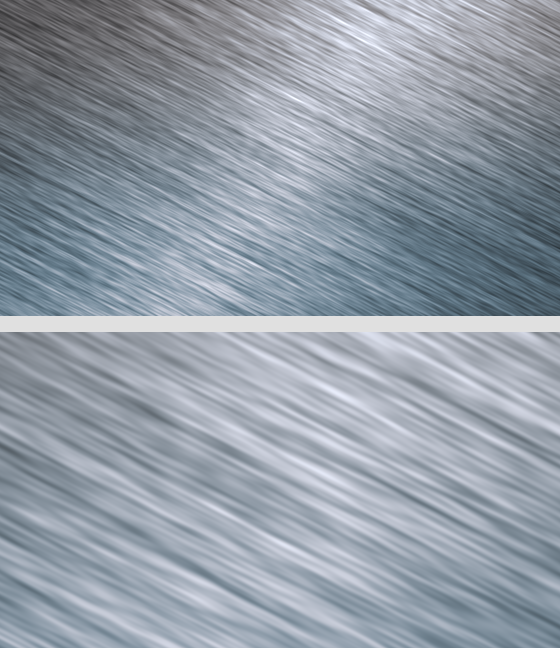
Top, the full canvas; bottom, a detail of the centre.
A Shadertoy shader for this texture:

```glsl
// Brushed steel: fine scratches running down to the right under a soft diagonal sheen.
// Stretched gradient noise at several scales makes the grain; two Gaussians of the
// distance from the sheen axis shape the light, and a vertical tint cools the base.

vec2 randomGradient(vec2 cell) {
    vec3 p = fract(cell.xyx * vec3(0.1031, 0.1030, 0.0973));
    p += dot(p, p.yzx + 33.33);
    float angle = 6.28318 * fract((p.x + p.y) * p.z);
    return vec2(cos(angle), sin(angle));
}

float gradientNoise(vec2 p) {
    vec2 cell = floor(p), f = fract(p);
    vec2 u = f * f * f * (f * (f * 6.0 - 15.0) + 10.0);
    vec2 right = vec2(1.0, 0.0), up = vec2(0.0, 1.0);
    float a = dot(randomGradient(cell), f);
    float b = dot(randomGradient(cell + right), f - right);
    float c = dot(randomGradient(cell + up), f - up);
    float d = dot(randomGradient(cell + 1.0), f - 1.0);
    return mix(mix(a, b, u.x), mix(c, d, u.x), u.y);
}

// One sheet of scratches, faded out where the pixels cannot resolve it
float scratches(vec2 p, float perLength, float perWidth, float skew) {
    float resolved = 1.0 - smoothstep(0.55, 1.1, perWidth / iResolution.y);
    vec2 q = vec2(p.x, p.y + p.x * skew) * vec2(perLength, perWidth);
    return resolved * gradientNoise(q + perWidth * 1.37);
}

// Long bands and lines, then short hairlines; slight skews break up the noise rows
float brushedGrain(vec2 p) {
    return 0.055 * scratches(p, 0.9, 19.0, 0.006)
         + 0.090 * scratches(p, 1.3, 41.0, -0.008)
         + 0.120 * scratches(p, 2.1, 74.0, 0.004)
         + 0.140 * scratches(p, 3.7, 117.0, -0.005)
         + 0.125 * scratches(p, 8.3, 149.0, 0.007)
         + 0.100 * scratches(p, 21.0, 157.0, -0.003);
}

void mainImage(out vec4 fragColor, in vec2 fragCoord) {
    vec2 p = fragCoord / iResolution.y;
    float aspect = iResolution.x / iResolution.y;

    // Sheen: a narrow glow inside a wide one, leaning to the upper right
    float fromAxis = p.x - aspect * 0.5 - 0.69 * (p.y - 0.5);
    float light = 0.305
        + 0.29 * exp(-pow(fromAxis / 0.85, 2.0))
        + 0.11 * exp(-pow(fromAxis / 0.28, 2.0));
    light += 0.11 * smoothstep(0.9, 0.0, distance(p, vec2(aspect * 0.85, 1.05)));

    // Scratches, stronger where the metal catches the light
    float tilt = radians(27.0);
    vec2 along = vec2(cos(tilt), -sin(tilt));
    vec2 brushed = vec2(dot(p, along), dot(p, vec2(-along.y, along.x)));
    light += brushedGrain(brushed) * (0.55 + light);

    // Warm grey at the top, steel blue below, paler in the highlights
    vec3 tint = mix(vec3(0.80, 1.0, 1.13), vec3(1.0, 0.985, 1.01),
                    smoothstep(0.1, 1.0, p.y));
    tint = mix(tint, vec3(0.97, 0.99, 1.05), smoothstep(0.4, 0.85, light));
    fragColor = vec4(clamp(light * tint, 0.0, 1.0), 1.0);
}
```
